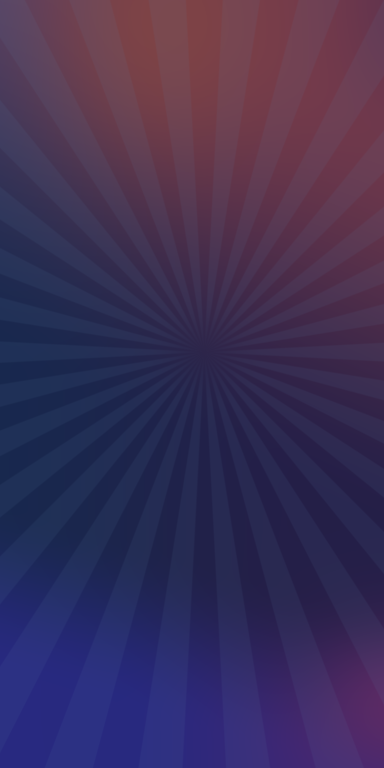
Write a WebGL 2 fragment shader that draws this background.

```glsl
#version 300 es
precision highp float;

uniform vec2 u_resolution;
out vec4 fragColor;

// Layout: x runs 0..1, y runs 0..2
const vec2 CANVAS = vec2(1.0, 2.0);
const vec2 RAY_CENTER = vec2(0.532, 1.083);
const float RAY_COUNT = 30.0;
const float RAY_OPACITY = 0.10;
const float RAY_FADE_RADIUS = 0.16;

// Palette
const vec3 TEAL = vec3(0.095, 0.155, 0.305);
const vec3 NAVY = vec3(0.140, 0.120, 0.280);
const vec3 VIOLET = vec3(0.340, 0.260, 0.400);
const vec3 ROSE = vec3(0.450, 0.225, 0.295);
const vec3 EMBER = vec3(0.510, 0.275, 0.265);
const vec3 PLUM = vec3(0.350, 0.190, 0.310);
const vec3 BLUE = vec3(0.155, 0.160, 0.500);
const vec3 INDIGO = vec3(0.240, 0.150, 0.450);
const vec3 MAGENTA = vec3(0.400, 0.175, 0.400);
const vec3 RAY_TINT = vec3(0.350, 0.500, 0.650);

// Soft elliptical glow, 1 at its center
float glow(vec2 p, vec2 center, vec2 radius) {
    vec2 d = (p - center) / radius;
    return exp(-dot(d, d));
}

vec3 backdrop(vec2 p) {
    vec3 color = mix(TEAL, NAVY, smoothstep(0.0, 0.8, p.x));

    // Warm light falling from the upper right
    vec3 warm = mix(VIOLET, ROSE, smoothstep(-0.1, 0.5, p.x));
    color = mix(color, warm, smoothstep(1.05, 2.2, p.y + 0.45 * p.x));
    color = mix(color, EMBER, 0.75 * glow(p, vec2(0.42, 1.93), vec2(0.30, 0.34)));
    color = mix(color, PLUM, 0.65 * glow(p, vec2(1.05, 2.0), vec2(0.16, 0.28)));

    // Cool light rising from the lower left
    vec3 cool = mix(BLUE, INDIGO, smoothstep(0.3, 0.9, p.x));
    color = mix(color, cool, 1.0 - smoothstep(0.25, 0.7, p.y + 0.3 * p.x));
    return mix(color, MAGENTA, 0.8 * glow(p, vec2(1.05, 0.17), vec2(0.24, 0.20)));
}

// Coverage of the light wedges, with edges one pixel wide
float rays(vec2 p, float pixel) {
    vec2 d = p - RAY_CENTER;
    float r = max(length(d), pixel);
    float wave = -cos(RAY_COUNT * atan(d.x, d.y));
    float edge = RAY_COUNT * pixel / r;
    return smoothstep(-edge, edge, wave) * smoothstep(-0.06, RAY_FADE_RADIUS, r);
}

void main() {
    vec2 p = gl_FragCoord.xy / u_resolution * CANVAS;
    float pixel = CANVAS.y / u_resolution.y;
    vec3 color = mix(backdrop(p), RAY_TINT, RAY_OPACITY * rays(p, pixel));
    fragColor = vec4(color, 1.0);
}
```
